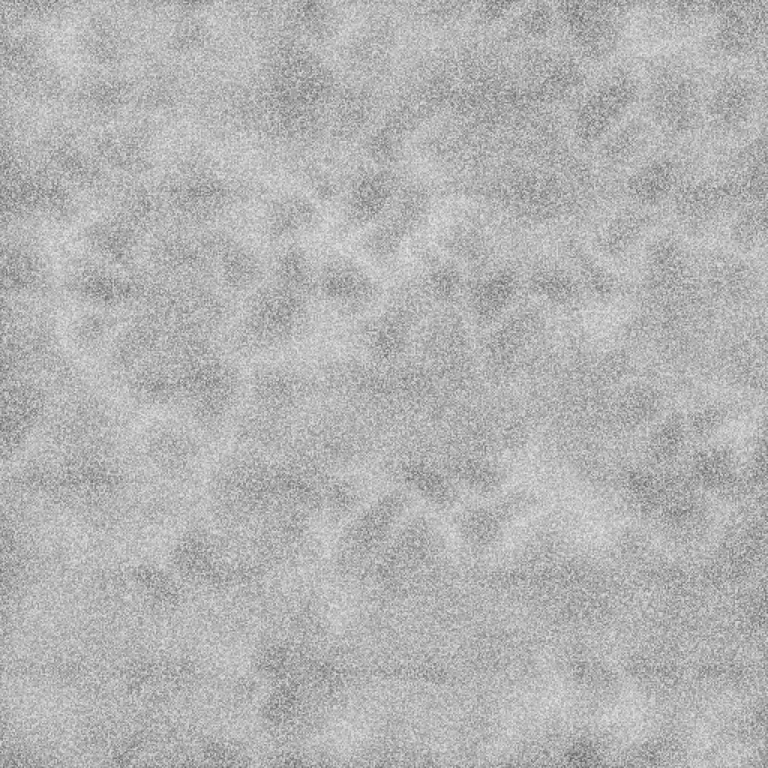
Reproduce this texture procedurally as a WebGL 1 fragment shader.

```glsl
precision highp float;
// Pale grey grain over soft dark blotches, with a faint web of light rings.
uniform vec2 u_resolution;

float hash(vec2 p) {
  vec3 q = fract(p.xyx * vec3(0.1031, 0.1030, 0.0973));
  q += dot(q, q.yzx + 33.33);
  return fract((q.x + q.y) * q.z);
}

float valueNoise(vec2 p) {
  vec2 cell = floor(p), f = fract(p);
  f = f * f * (3.0 - 2.0 * f);
  return mix(mix(hash(cell), hash(cell + vec2(1.0, 0.0)), f.x),
             mix(hash(cell + vec2(0.0, 1.0)), hash(cell + 1.0), f.x), f.y);
}

// Distances to the nearest and second nearest cell centres.
vec2 cellular(vec2 p) {
  vec2 base = floor(p), nearest = vec2(9.0);
  for (int j = -1; j <= 1; j++) {
    for (int i = -1; i <= 1; i++) {
      vec2 cell = base + vec2(float(i), float(j));
      vec2 centre = cell + vec2(hash(cell + 17.0), hash(cell + 53.0));
      float d = length(p - centre);
      nearest = d < nearest.x ? vec2(d, nearest.x) : vec2(nearest.x, min(nearest.y, d));
    }
  }
  return nearest;
}

void main() {
  vec2 uv = gl_FragCoord.xy / u_resolution;

  // Dark blotches on a lattice, strongest at every other crossing.
  vec2 lattice = uv * 8.0;
  vec2 wave = abs(sin(lattice * 3.14159));
  float checker = cos(lattice.x * 3.14159) * cos(lattice.y * 3.14159);
  float blotch = valueNoise(lattice * 1.3 + 0.15 * sin(lattice.yx * 5.0));
  float tone = 0.678 + 0.07 * (blotch - 0.5) + 0.025 * wave.x * wave.y - 0.016 * checker;

  // Short horizontal creases with a soft falloff.
  float creaseDistance = abs(fract(lattice.y + 0.5) - 0.5);
  float creasePatch = smoothstep(0.35, 0.8, valueNoise(lattice * vec2(1.6, 1.0) + 31.0));
  tone -= 0.045 * creasePatch * exp(-10.0 * creaseDistance);

  // Bent cells: dim cores inside wide pale rings, in most places.
  vec2 bent = uv + 0.012 * sin(uv.yx * vec2(47.0, 39.0) + vec2(1.0, 2.6))
                 + 0.005 * sin(uv.yx * vec2(103.0, 91.0));
  vec2 cells = cellular(bent * 12.0);
  float ring = 1.0 - smoothstep(0.0, 0.5, cells.y - cells.x);
  float core = 1.0 - smoothstep(0.05, 0.5, cells.x);
  float patchy = 0.25 + 0.75 * smoothstep(0.25, 0.7, valueNoise(uv * 9.0 + 7.0));
  tone += patchy * (0.05 * ring - 0.035 * core);

  // Slight darkening at the border.
  vec2 border = min(uv, 1.0 - uv);
  tone -= 0.03 * exp(-35.0 * min(border.x, border.y));

  // Fine grain, rougher in the dark areas.
  vec2 grainPoint = uv * 512.0 - 0.5;
  float grain = valueNoise(grainPoint) + valueNoise(grainPoint + 619.0) - 1.0;
  tone += 0.012 + grain * mix(0.25, 0.15, smoothstep(0.6, 0.76, tone));

  gl_FragColor = vec4(vec3(clamp(tone, 0.0, 1.0)), 1.0);
}
```
